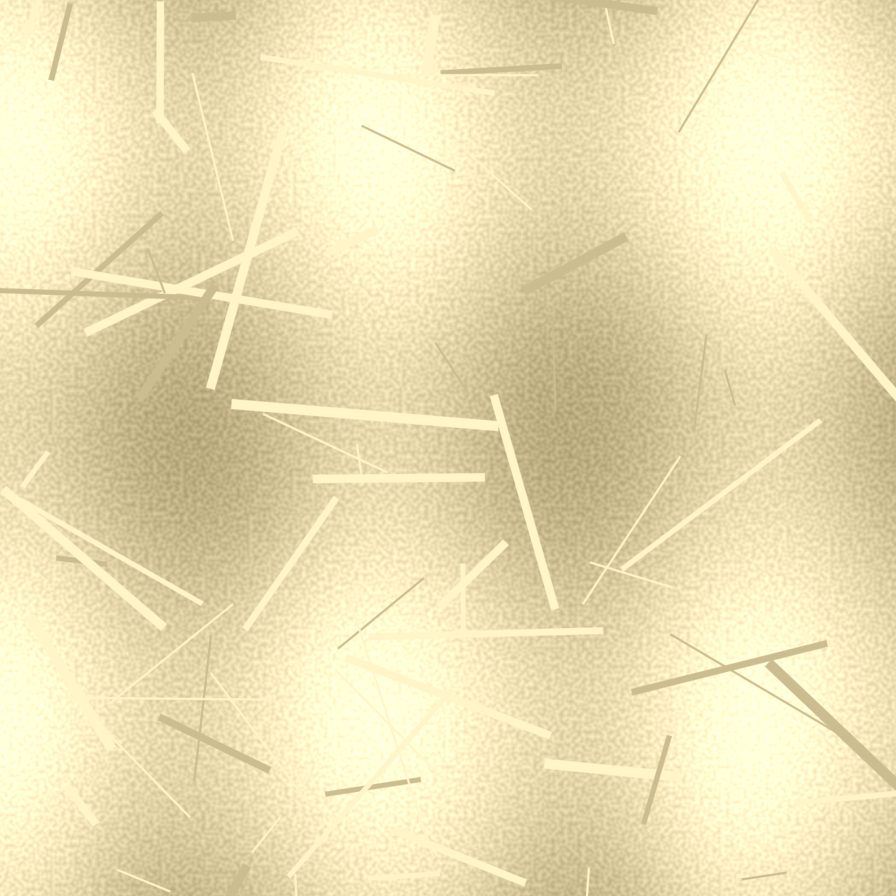
A Shadertoy shader for this texture:

```glsl
// Aged parchment: broad soft patches of light and shade under a fine grain,
// scattered with straight pale and dark slivers of varied length and width.
// Patches are warped cosine waves, grain is gradient noise, slivers are boxes.

const float TAU = 6.28319;
const int SLIVER_COUNT = 78;
const vec3 PALE_SLIVER = vec3(1.0, 0.96, 0.785);
const vec3 DARK_SLIVER = vec3(0.80, 0.74, 0.565);

vec2 hash2(vec2 p) {
    vec3 q = fract(p.xyx * vec3(0.1031, 0.1030, 0.0973));
    q += dot(q, q.yzx + 33.33);
    return fract((q.xx + q.yz) * q.zy);
}

vec2 latticeGradient(vec2 cell) {
    float angle = TAU * hash2(cell).x;
    return vec2(cos(angle), sin(angle));
}

float gradientNoise(vec2 p) {
    vec2 cell = floor(p);
    vec2 f = p - cell;
    vec2 blend = f * f * f * (f * (f * 6.0 - 15.0) + 10.0);
    vec2 right = vec2(1.0, 0.0);
    vec2 up = vec2(0.0, 1.0);
    float a = dot(latticeGradient(cell), f);
    float b = dot(latticeGradient(cell + right), f - right);
    float c = dot(latticeGradient(cell + up), f - up);
    float d = dot(latticeGradient(cell + 1.0), f - 1.0);
    return mix(mix(a, b, blend.x), mix(c, d, blend.x), blend.y);
}

// Sum of two perpendicular waves, gently warped, from -2 to 2
float lightPatches(vec2 p, vec2 period, vec2 brightCentre) {
    vec2 warp = 0.025 * vec2(gradientNoise(p * 3.0), gradientNoise(p * 3.0 + 17.0));
    vec2 wave = cos(TAU * (p + warp - brightCentre) / period);
    return wave.x + wave.y;
}

// Tint shared by all tones, from the green level
vec3 parchment(float level) {
    return clamp(level + vec3(0.058, 0.0, -0.172), 0.0, vec3(1.0, 0.995, 0.84).r);
}

// Coverage of a square-ended bar
float bar(vec2 p, vec2 centre, float angle, vec2 halfSize, float softness) {
    vec2 axis = vec2(cos(angle), sin(angle));
    vec2 offset = p - centre;
    vec2 local = vec2(dot(offset, axis), dot(offset, vec2(-axis.y, axis.x)));
    vec2 d = abs(local) - halfSize;
    float outside = max(d.x, d.y);
    return 1.0 - smoothstep(-softness, softness, outside);
}

vec3 addSlivers(vec3 colour, vec2 p, float softness) {
    for (int i = 0; i < SLIVER_COUNT; i++) {
        float id = float(i);
        vec2 centre = mix(vec2(-0.03), vec2(1.03), hash2(vec2(id, 3.7)));
        vec2 shape = hash2(vec2(id, 41.3));
        vec2 style = hash2(vec2(id, 87.9));

        float halfLength = mix(0.02, 0.16, pow(shape.x, 1.5));
        float halfWidth = shape.y < 0.48 ? 0.0012 : mix(0.0027, 0.0058, style.y);
        float angle = TAU * 0.5 * hash2(vec2(id, 131.1)).x;
        vec3 tone = style.x < 0.58 ? PALE_SLIVER : DARK_SLIVER;

        float cover = bar(p, centre, angle, vec2(halfLength, halfWidth), softness);
        colour = mix(colour, tone, cover);
    }
    return colour;
}

void mainImage(out vec4 fragColor, in vec2 fragCoord) {
    vec2 p = fragCoord / iResolution.xy;
    float softness = max(0.001, 0.5 / iResolution.y);

    // Sheet: shade plus grain
    float patches = lightPatches(p, vec2(0.425, 0.64), vec2(0.0, 0.2));
    float grain = gradientNoise(p * 205.0);
    vec3 colour = parchment(0.853 + 0.09 * patches + 0.12 * grain);

    // Slivers lie on top, free of grain
    colour = addSlivers(colour, p, softness);
    fragColor = vec4(colour, 1.0);
}
```
